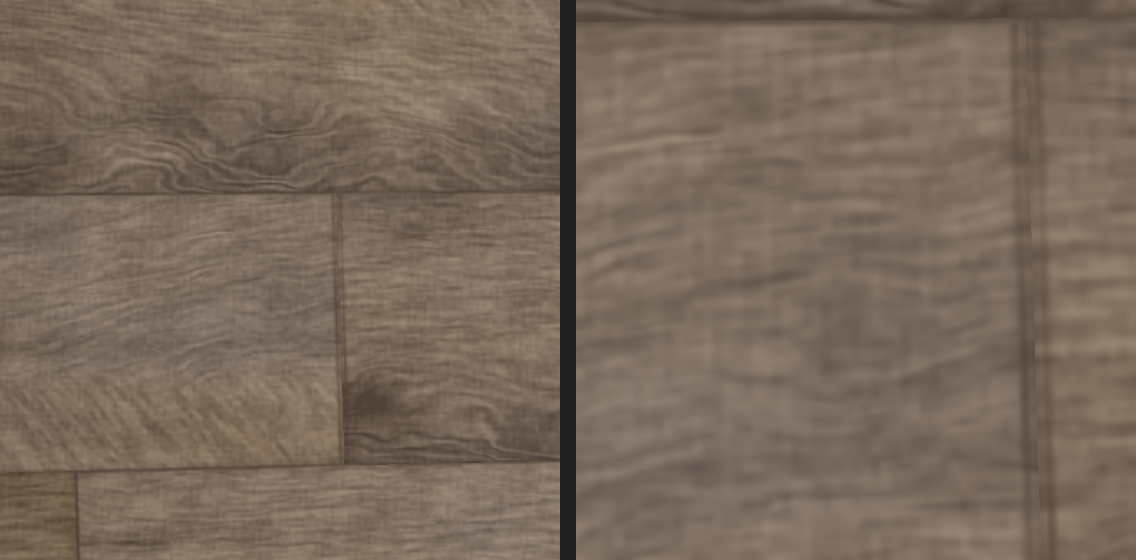
Left: the whole. Right: its middle third, enlarged.
A three.js fragment shader for this texture:

```glsl
varying vec2 vUv;

const vec3 DARK_WOOD = vec3(0.37, 0.31, 0.265);
const vec3 LIGHT_WOOD = vec3(0.59, 0.52, 0.45);
const vec3 SEAM_COLOR = vec3(0.33, 0.262, 0.22);
const vec3 WARM_SHIFT = vec3(0.018, 0.006, -0.026);
const float ROW_BASE = 0.156;
const float ROW_TILT = 0.021;
const float ROW_HEIGHT = 0.495;
const float ROW_TAPER = 0.013;
const float PLANK_LENGTH = 1.6;
const float JOINT_X = 0.608;
const float JOINT_STEP = 0.48;
const float JOINT_LEAN = 0.03;
const float JOINT_GAP = 0.0065;
const float SEAM_WIDTH = 0.006;
const float GRAIN_LINES = 74.0;
const float GRAIN_CONTRAST = 0.82;
const float CLOUD_CONTRAST = 0.68;
const float PORE_CONTRAST = 0.42;

float hash(vec2 p) {
  return fract(sin(dot(p, vec2(127.1, 311.7))) * 43758.5);
}

float noise(vec2 p) {
  vec2 i = floor(p), f = fract(p);
  f = f * f * (3.0 - 2.0 * f);
  return mix(mix(hash(i), hash(i + vec2(1.0, 0.0)), f.x),
             mix(hash(i + vec2(0.0, 1.0)), hash(i + vec2(1.0, 1.0)), f.x), f.y);
}

float fbm(vec2 p) {
  float sum = 0.0, amp = 0.533;
  for (int i = 0; i < 4; i++) {
    sum += amp * noise(p);
    p = p * 2.03 + 17.1;
    amp *= 0.5;
  }
  return sum;
}

float blot(vec2 p, vec2 center, vec2 radius) {
  vec2 d = (p - center) / radius;
  return exp(-dot(d, d));
}

float line(float dist, float width) {
  return 1.0 - smoothstep(0.0, width, abs(dist));
}

void main() {
  vec2 p = vUv;

  // Plank layout: slightly tilted rows with staggered joints
  float rowHeight = ROW_HEIGHT - ROW_TAPER * p.x;
  float rowPos = (p.y - ROW_BASE - ROW_TILT * p.x) / rowHeight;
  float row = floor(rowPos);
  float v = rowPos - row;
  float along = p.x + JOINT_LEAN * (p.y - 0.41) - JOINT_X - JOINT_STEP * row;
  float col = floor(along / PLANK_LENGTH);
  float jointDist = along - PLANK_LENGTH * floor(along / PLANK_LENGTH + 0.5);
  float isMiddle = 1.0 - step(0.5, abs(row));
  float isLeft = step(col, -0.5);
  float isLow = step(row, -0.5);
  float isUpper = step(0.5, row);
  float flecked = isMiddle * isLeft;
  vec2 q = p + vec2(col * 5.3 + 11.0, row * 3.7 + 9.0);

  // Base tone of each plank, darker along its lower heartwood
  float heart = (1.0 - smoothstep(0.1, 0.44, v + 0.16 * (noise(q * vec2(5.0, 2.0)) - 0.5)))
              * (1.0 - flecked);
  float tone = mix(mix(0.54, 0.6, flecked), mix(0.7, 0.32, isLeft), isLow);
  tone -= 0.32 * heart;

  // Grain that bends into arches through the heartwood
  float tilt = 0.1 * isUpper - 0.14 * flecked;
  float figure = 3.2 + 9.0 * heart + 3.0 * flecked;
  float level = (q.y + tilt * p.x) * GRAIN_LINES + figure * fbm(q * vec2(4.2, 8.5));
  float streak = 0.62 * noise(vec2(q.x * 15.0, level * 1.5))
               + 0.38 * noise(vec2(q.x * 38.0, level * 2.5 + 40.0));
  streak = mix(streak, 0.5 + 0.4 * sin(level * 4.4), 0.3 * heart);

  // Slanted ray flecks in the lower strip, crinkles in the upper corner
  vec2 r = p + 0.025 * (vec2(noise(p * 9.0), noise(p * 9.0 + 31.0)) - 0.5);
  float fleck = noise(vec2(dot(r, vec2(0.67, -0.74)) * 26.0, dot(r, vec2(0.74, 0.67)) * 112.0));
  float strip = flecked * (1.0 - smoothstep(0.27, 0.4, v));
  float crinkle = smoothstep(0.9, 1.0, p.y) * smoothstep(0.45, 0.75, p.x);
  streak = mix(streak, fleck, 0.7 * strip + 0.6 * crinkle);
  tone += GRAIN_CONTRAST * (1.0 + 0.25 * heart - 0.15 * flecked) * (streak - 0.5);

  // Cloudy staining and fine pores
  float cloud = fbm(q * vec2(3.0, 8.0) + 4.0);
  tone += CLOUD_CONTRAST * (cloud - 0.5);
  float pores = 0.5 * noise(q * vec2(170.0, 90.0)) + 0.5 * noise(q * vec2(65.0, 175.0));
  tone += PORE_CONTRAST * (pores - 0.5);

  // Knots and smoky patches
  tone += isUpper * (0.5 * blot(p, vec2(0.245, 0.725), vec2(0.08, 0.04))
                   - 0.28 * blot(p, vec2(0.05, 0.78), vec2(0.14, 0.07))
                   - 0.28 * blot(p, vec2(0.34, 0.69), vec2(0.16, 0.03))
                   - 0.16 * blot(p, vec2(0.05, 0.9), vec2(0.25, 0.04))
                   + 0.2 * blot(p, vec2(0.76, 0.82), vec2(0.16, 0.06)));
  tone -= isMiddle * (1.0 - isLeft) * 0.42 * blot(p, vec2(0.66, 0.285), vec2(0.055, 0.04));
  tone -= flecked * 0.24 * blot(p, vec2(0.2, 0.38), vec2(0.45, 0.028));
  tone -= isLow * (1.0 - isLeft) * 0.5 * blot(p, vec2(0.22, 0.03), vec2(0.12, 0.013));

  vec3 color = mix(DARK_WOOD, LIGHT_WOOD, clamp(tone, -0.25, 1.15));
  float warmth = 1.4 * (fbm(q * vec2(2.5, 5.0) + 23.0) - 0.5) + 0.4 * strip
               + 0.6 * isLow * isLeft - 0.2 * flecked - 0.2 * heart;
  color += WARM_SHIFT * warmth;

  // Soft seams between rows and worn joints, doubled in the middle row
  float wobble = 0.003 * (noise(p * 14.0) - 0.5);
  float rowDist = (rowPos - floor(rowPos + 0.5)) * rowHeight + wobble;
  float seam = line(rowDist, SEAM_WIDTH) * (0.35 + 0.4 * noise(p * 12.0));
  float gap = JOINT_GAP * isMiddle;
  float joint = max(line(jointDist - gap, SEAM_WIDTH), line(jointDist + gap, SEAM_WIDTH));
  joint *= mix(0.8, 0.25 + 0.4 * noise(p * vec2(60.0, 9.0)), isMiddle);
  joint = max(joint, 0.3 * isMiddle * line(jointDist, 2.0 * SEAM_WIDTH));
  color = mix(color, SEAM_COLOR, max(seam, joint));
  color *= 1.0 - 0.06 * line(rowDist, 0.02) - 0.04 * line(jointDist, 0.02);

  gl_FragColor = vec4(color, 1.0);
}
```
